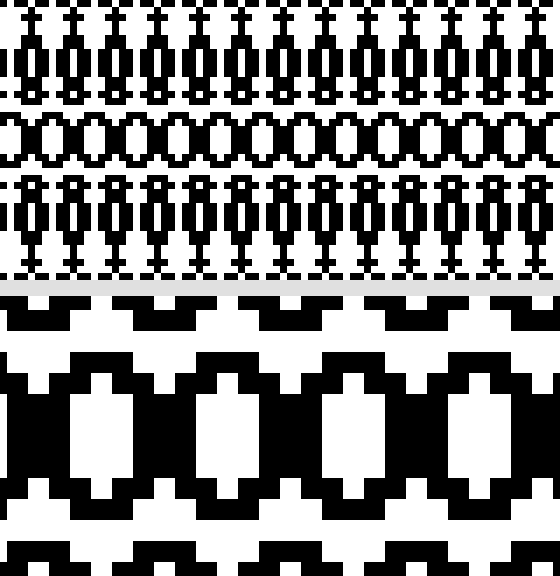
Top, the full canvas; bottom, a detail of the centre.
This pattern is drawn by a WebGL 1 fragment shader. Its source:

```glsl
precision highp float;

uniform vec2 u_resolution;

const vec2 GRID = vec2(80.0, 40.0);   // cells across and down the canvas
const float PERIOD = 6.0;             // columns per repeat
const float AXIS_COLUMN = 4.0;        // column on the mirror axis of a motif
const vec3 INK = vec3(0.0);
const vec3 PAPER = vec3(1.0);

// Inked spans, as first and last column distance from the motif axis
const vec2 EMPTY = vec2(9.0, -1.0);
const vec2 STEM = vec2(0.0, 0.0);
const vec2 BAR = vec2(0.0, 1.0);
const vec2 PAIR = vec2(1.0, 2.0);
const vec2 ARCH = vec2(2.0, 3.0);

// Span for a row counted inward from the nearer horizontal edge
vec2 rowSpan(float row) {
    // Border dashes and cross
    if (row < 0.5) return PAIR;
    if (row < 1.5) return STEM;
    if (row < 2.5) return BAR;
    if (row < 4.5) return STEM;
    // Slotted body
    if (row < 6.5) return BAR;
    if (row < 10.5) return PAIR;
    if (row < 12.5) return BAR;
    // Small eye
    if (row < 13.5) return PAIR;
    if (row < 14.5) return BAR;
    if (row < 15.5) return EMPTY;
    // Central chain
    if (row < 16.5) return ARCH;
    if (row < 17.5) return PAIR;
    return BAR;
}

// 1 where a cell is inked, 0 elsewhere
float cellInk(vec2 cell) {
    float halfPeriod = 0.5 * PERIOD;
    float offset = abs(mod(cell.x - AXIS_COLUMN + halfPeriod, PERIOD) - halfPeriod);
    float row = min(cell.y, GRID.y - 1.0 - cell.y);
    vec2 span = rowSpan(row);
    return step(span.x - 0.5, offset) * step(offset, span.y + 0.5);
}

// Ink coverage of a pixel footprint that spans at most two cells per axis
float inkCoverage(vec2 p, vec2 footprint) {
    vec2 low = floor(p - 0.5 * footprint);
    vec2 high = floor(p + 0.5 * footprint);
    vec2 share = clamp((p + 0.5 * footprint - high) / footprint, 0.0, 1.0);
    float lower = mix(cellInk(low), cellInk(vec2(high.x, low.y)), share.x);
    float upper = mix(cellInk(vec2(low.x, high.y)), cellInk(high), share.x);
    return mix(lower, upper, share.y);
}

void main() {
    vec2 footprint = GRID / u_resolution;
    vec2 p = gl_FragCoord.xy * footprint;
    gl_FragColor = vec4(mix(PAPER, INK, inkCoverage(p, footprint)), 1.0);
}
```
